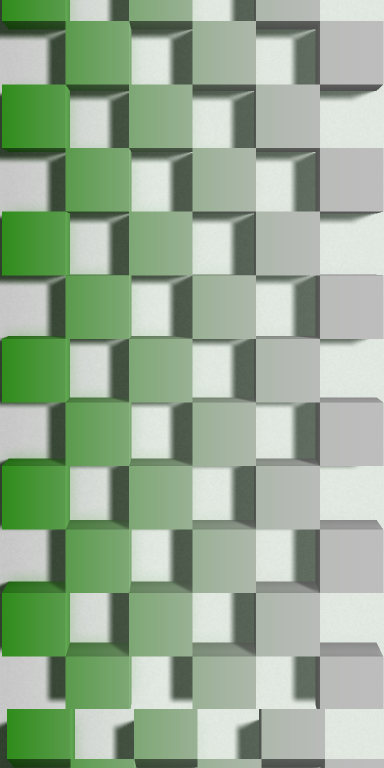
Give the GLSL for this pattern, as a WebGL 1 fragment shader.

```glsl
precision highp float;
// Checkerboard of raised blocks and pits in perspective, green fading to grey, lit from the upper right.

uniform vec2 u_resolution;

#define COLUMNS 6.0
#define CELLS_ACROSS 6.04            // canvas width in cells
#define ORIGIN vec2(0.03, -0.67)     // grid corner, measured from the top left
#define TILE_TOP 0.214               // first and last row are cut by the tile
#define TILE_BOTTOM 11.82
#define TILE_SHIFT 0.08              // sideways step of each following tile
#define VANISHING vec2(3.0, 4.76)
#define DEPTH 0.037                  // parallax of the pit floor
#define TO_LIGHT vec2(0.35, -0.12)   // shadow reach on the floor
#define PENUMBRA 0.07
#define GRAIN 0.02

float hash(vec2 p) {
  vec3 q = fract(vec3(p.xyx) * 0.1031);
  q += dot(q, q.yzx + 33.33);
  return fract((q.x + q.y) * q.z);
}

// 1 where the cell carries a block
float isBlock(vec2 cell) {
  float inside = step(0.0, cell.x) * step(cell.x, COLUMNS - 1.0)
               * step(0.0, cell.y) * step(cell.y, floor(TILE_BOTTOM));
  return inside * (1.0 - mod(cell.x + cell.y, 2.0));
}

// Block coverage with blurred edges
float coverage(vec2 p, float blur) {
  vec2 base = floor(p - 0.5);
  float sum = 0.0;
  for (int j = 0; j < 2; j++) {
    for (int i = 0; i < 2; i++) {
      vec2 cell = base + vec2(float(i), float(j));
      vec2 low = vec2(cell.x, max(cell.y, TILE_TOP));
      vec2 high = vec2(cell.x + 1.0, min(cell.y + 1.0, TILE_BOTTOM));
      vec2 edge = smoothstep(-blur, blur, p - low) * smoothstep(-blur, blur, high - p);
      sum += isBlock(cell) * edge.x * edge.y;
    }
  }
  return min(sum, 1.0);
}

// Sweep toward the light; the penumbra widens with distance
float shadow(vec2 p, float depth) {
  float dark = 0.0;
  for (int i = 1; i <= 8; i++) {
    float t = float(i) / 8.0;
    dark = max(dark, coverage(p + TO_LIGHT * t * depth, 0.01 + PENUMBRA * t));
  }
  return dark;
}

vec3 blockColor(float x) {
  float t = 1.0 - clamp(x / COLUMNS, 0.0, 1.0);
  return mix(vec3(0.74), vec3(0.18, 0.55, 0.10), t * t);
}

vec3 floorColor(vec2 p) {
  float x = clamp(p.x / COLUMNS, 0.0, 1.0);
  vec3 lit = mix(vec3(0.78), vec3(0.88, 0.91, 0.88), min(x * 2.5, 1.0));
  vec3 dark = mix(vec3(0.19, 0.25, 0.18), vec3(0.42, 0.46, 0.42), x);
  lit = mix(lit, blockColor(p.x) * 1.15, 0.4 * coverage(p, 0.25));
  return mix(lit, dark, shadow(p, 1.0));
}

// Wall tone by the side it faces; depth runs from 0 at the rim to 1
vec3 wallColor(vec2 hit, vec2 side, float depth) {
  float light = 0.5;                       // faces away from the light
  if (side.x < 0.0) light = 1.12;          // left wall faces the light
  if (side.y > 0.0) {                      // lower wall, partly shaded
    light = mix(0.86, 0.58, shadow(hit - side * 0.02, depth));
  }
  return blockColor(hit.x) * light * (1.0 - 0.15 * depth);
}

vec3 scene(vec2 uv) {
  // Place the point in its tile, with y pointing down
  vec2 p = vec2(uv.x, u_resolution.y / u_resolution.x - uv.y) * CELLS_ACROSS - ORIGIN;
  float span = TILE_BOTTOM - TILE_TOP;
  float tile = floor((p.y - TILE_TOP) / span);
  p -= vec2(TILE_SHIFT, span) * tile;

  vec2 cell = floor(p);
  if (isBlock(cell) > 0.5) return blockColor(p.x);

  // Follow the view ray down to the nearest wall or the floor
  vec2 ray = (p - VANISHING) * DEPTH;
  vec2 dir = vec2(ray.x < 0.0 ? -1.0 : 1.0, ray.y < 0.0 ? -1.0 : 1.0);
  vec2 reach = (cell + step(0.0, dir) - p) * dir / max(abs(ray), 0.00001);
  vec2 side = reach.x < reach.y ? vec2(dir.x, 0.0) : vec2(0.0, dir.y);
  float depth = min(reach.x, reach.y);
  vec2 beyond = cell + side;
  bool cut = beyond.y * side.y > TILE_BOTTOM;
  if (depth < 1.0 && !cut && isBlock(beyond) > 0.5) {
    return wallColor(p + ray * depth, side, depth);
  }
  vec2 ground = p + ray;
  return floorColor(ground) + GRAIN * (hash(floor(ground * 40.0) + 50.0) - 0.5);
}

void main() {
  // 2x2 samples smooth the edges
  vec3 color = vec3(0.0);
  for (int j = 0; j < 2; j++) {
    for (int i = 0; i < 2; i++) {
      vec2 offset = vec2(float(i), float(j)) * 0.5 - 0.25;
      color += scene((gl_FragCoord.xy + offset) / u_resolution.x);
    }
  }
  gl_FragColor = vec4(color * 0.25, 1.0);
}
```
